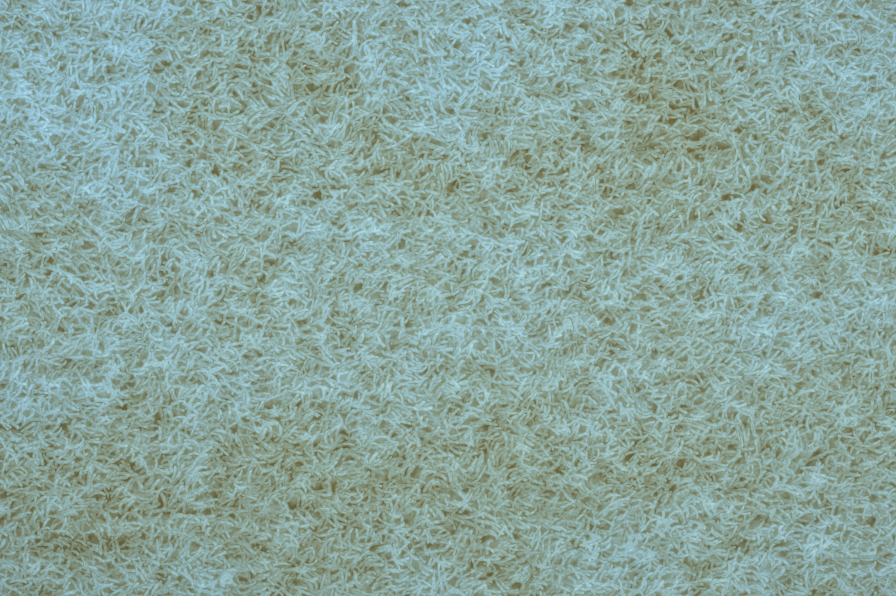
Give the GLSL for this texture, as a WebGL 2 fragment shader.

```glsl
#version 300 es
precision highp float;

uniform vec2 u_resolution;
out vec4 fragColor;

// Lengths are fractions of the canvas height
const float CELL = 0.014;
const int STRANDS_PER_CELL = 2;
const float HALF_LENGTH = 0.0135;
const float HALF_WIDTH = 0.0058;
const float MAX_BEND = 26.0;
const float TWIST_PITCH = 0.0095;
const float TWIST_DEPTH = 0.08;
const float MAIN_ANGLE = 0.3;
const float ANGLE_SPREAD = 2.4;
const float UNDERLAYER = 0.2;
const float PILE_MEAN = 0.64;
const float PILE_CONTRAST = 0.74;
const float CLUMP_DEPTH = 0.27;
const float PATCH_DEPTH = 0.15;
const float GRAIN_DEPTH = 0.14;

const vec3 GAP = vec3(0.40, 0.38, 0.24);
const vec3 SHADE = vec3(0.525, 0.595, 0.52);
const vec3 BODY = vec3(0.56, 0.68, 0.665);
const vec3 LIGHT = vec3(0.61, 0.76, 0.785);
const vec3 GLINT = vec3(0.69, 0.85, 0.88);
const vec3 WARM_TINT = vec3(1.03, 0.99, 0.92);
const vec3 COOL_TINT = vec3(0.97, 1.01, 1.06);

vec4 hash4(vec3 p) {
    vec4 q = fract(p.xyzx * vec4(0.1031, 0.1030, 0.0973, 0.1099));
    q += dot(q, q.wzxy + 33.33);
    return fract((q.xxyz + q.yzzw) * q.zywx);
}

float cornerSlope(vec2 corner, vec2 offset) {
    float a = 6.28319 * hash4(vec3(corner, 7.0)).x;
    return dot(vec2(cos(a), sin(a)), offset);
}

// Gradient noise, roughly -0.7 to 0.7
float noise(vec2 p) {
    vec2 i = floor(p), f = p - i;
    vec2 u = f * f * f * (f * (f * 6.0 - 15.0) + 10.0);
    vec2 e = vec2(1.0, 0.0);
    return mix(mix(cornerSlope(i, f), cornerSlope(i + e, f - e), u.x),
               mix(cornerSlope(i + e.yx, f - e.yx), cornerSlope(i + 1.0, f - 1.0), u.x), u.y);
}

// Height of one bent, twisted strand centred on the origin
float strandHeight(vec2 p, float angle, vec4 rnd) {
    float c = cos(angle), s = sin(angle);
    vec2 q = vec2(c * p.x + s * p.y, c * p.y - s * p.x);
    q.y -= (rnd.x - 0.5) * 2.0 * MAX_BEND * q.x * q.x;

    float halfLength = HALF_LENGTH * mix(0.6, 1.0, rnd.y);
    float width = HALF_WIDTH * mix(0.7, 1.1, rnd.z);
    float d = length(vec2(max(abs(q.x) - halfLength, 0.0), q.y));
    float profile = 1.0 - smoothstep(0.1, 1.0, d / width);

    float twist = sin(6.28319 * (q.x + 0.7 * q.y) / TWIST_PITCH + 40.0 * rnd.y);
    float rise = mix(0.8, 1.0, smoothstep(-halfLength, halfLength, q.x));
    return profile * rise * (mix(0.5, 0.95, rnd.w) + TWIST_DEPTH * twist);
}

// Highest of all nearby strands, above a soft underlayer
float pileHeight(vec2 p) {
    float swirl = MAIN_ANGLE + 1.6 * noise(p * 9.0 + 4.0);
    vec2 home = floor(p / CELL);
    float height = UNDERLAYER + 0.35 * noise(p * 65.0 + 3.0);
    for (int y = -2; y <= 2; y++)
    for (int x = -2; x <= 2; x++)
    for (int k = 0; k < STRANDS_PER_CELL; k++) {
        vec2 cell = home + vec2(x, y);
        vec4 place = hash4(vec3(cell, float(k) + 11.0));
        vec4 shape = hash4(vec3(cell, float(k) + 31.0));
        float angle = swirl + (place.z - 0.5) * ANGLE_SPREAD;
        height = max(height, strandHeight(p - (cell + place.xy) * CELL, angle, shape));
    }
    return height;
}

vec3 pileColour(float tone) {
    vec3 colour = mix(GAP, SHADE, smoothstep(0.0, 0.45, tone));
    colour = mix(colour, BODY, smoothstep(0.38, 0.64, tone));
    colour = mix(colour, LIGHT, smoothstep(0.6, 0.82, tone));
    return mix(colour, GLINT, smoothstep(0.8, 1.1, tone));
}

void main() {
    vec2 p = gl_FragCoord.xy / u_resolution.y;
    vec2 uv = gl_FragCoord.xy / u_resolution;

    // Clumps of tufts, broad worn patches and fine fibre glitter
    float clump = noise(p * vec2(20.0, 30.0)) + 0.6 * noise(p * vec2(40.0, 58.0) + 9.0);
    float patches = noise(p * 3.2 + 2.0) + 0.6 * noise(p * 7.5 + 17.0);
    float grain = noise(p * 125.0) + 0.6 * noise(p * 190.0 + 5.0);
    float tone = mix(PILE_MEAN, pileHeight(p), PILE_CONTRAST) + CLUMP_DEPTH * clump
               + PATCH_DEPTH * patches + GRAIN_DEPTH * grain;

    // Cool light at the rim and upper left, warmer toward the lower right
    float rim = dot(uv - 0.5, uv - 0.5);
    float coolness = 0.42 + 0.7 * rim + 0.35 * (uv.y - uv.x) + 0.45 * patches;
    vec3 tint = mix(WARM_TINT, COOL_TINT, clamp(coolness, 0.0, 1.0));
    float falloff = 1.0 - 0.1 * rim + 0.05 * (uv.y - 0.5);

    fragColor = vec4(pileColour(tone) * tint * falloff, 1.0);
}
```
